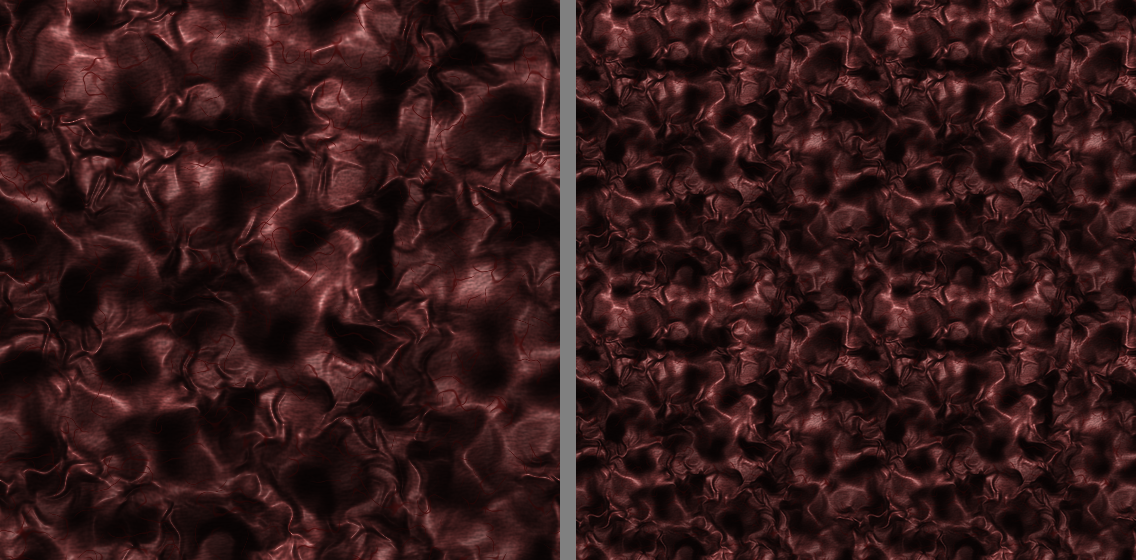
Left: one tile. Right: repeated 2 by 2.
Give the GLSL for this texture, as a three.js fragment shader.

```glsl
// Wet, crumpled dark red flesh with glossy crests, black hollows and thin veins; tiles.
varying vec2 vUv;

vec2 latticeGradient(vec2 cell, vec2 period, float seed) {
  cell = mod(cell, period);
  float h = fract(sin(dot(cell, vec2(12.99, 78.23)) + seed * 3.71) * 43758.5);
  return vec2(cos(h * 6.2832), sin(h * 6.2832));
}

// Gradient noise with a whole number of cells across the tile
float noise(vec2 uv, vec2 period, float seed) {
  vec2 p = uv * period;
  vec2 i = floor(p);
  vec2 f = p - i;
  vec2 u = f * f * f * (f * (f * 6.0 - 15.0) + 10.0);
  vec2 e = vec2(1.0, 0.0);
  float a = dot(latticeGradient(i, period, seed), f);
  float b = dot(latticeGradient(i + e.xy, period, seed), f - e.xy);
  float c = dot(latticeGradient(i + e.yx, period, seed), f - e.yx);
  float d = dot(latticeGradient(i + e.xx, period, seed), f - e.xx);
  return mix(mix(a, b, u.x), mix(c, d, u.x), u.y);
}

vec2 noise2(vec2 uv, float period, float seed) {
  return vec2(noise(uv, vec2(period), seed), noise(uv, vec2(period), seed + 5.0));
}

// Folded surface: smooth mounds in some places, tight wrinkles in others
float fleshHeight(vec2 uv) {
  float crumple = smoothstep(-0.3, 0.2, noise(uv, vec2(5.0), 1.0));
  vec2 q = uv + 0.045 * noise2(uv, 8.0, 2.0) + 0.022 * noise2(uv, 19.0, 3.0);
  q += 0.018 * crumple * noise2(q, 29.0, 4.0);
  float h = noise(q, vec2(11.0), 11.0);
  h += mix(0.15, 0.5, crumple) * noise(q, vec2(23.0), 12.0);
  return h + 0.13 * crumple * noise(q, vec2(45.0), 13.0);
}

// Short broken strands along the zero lines of warped noise
float veins(vec2 uv) {
  vec2 q = uv + 0.02 * noise2(uv, 17.0, 21.0) + 0.005 * noise2(uv, 61.0, 22.0);
  float strands = 0.0;
  for (int i = 0; i < 4; i++) {
    float k = float(i);
    float line = abs(noise(q, vec2(14.0 + 3.0 * k, 21.0 - 2.0 * k), 30.0 + k));
    float patches = smoothstep(0.1, 0.3, noise(uv, vec2(13.0 + k), 40.0 + k));
    strands = max(strands, patches * (1.0 - smoothstep(0.004, 0.034, line)));
  }
  return strands;
}

void main() {
  vec2 uv = vUv;

  // Slope of the folds, seen under a light close to the viewer
  vec2 e = vec2(0.001, 0.0);
  float h = fleshHeight(uv);
  vec2 slope = vec2(fleshHeight(uv + e.xy) - h, fleshHeight(uv + e.yx) - h) / e.x;
  slope = 0.062 * slope + vec2(0.06, -0.1);
  float facing = 1.0 / (1.0 + dot(slope, slope));

  // Hollows and broad areas of shadow
  float raised = smoothstep(-0.45, 0.3, h);
  float broad = 0.88 + 0.6 * noise(uv, vec2(3.0), 51.0) + 0.5 * noise(uv, vec2(6.0), 52.0);
  broad = clamp(broad, 0.35, 1.15);
  float light = facing * raised * broad;
  float gloss = pow(facing, 10.0) * raised * raised * broad;

  // Fine leathery grain, embossed by differencing along the light
  vec2 grainUv = uv + 0.03 * noise2(uv, 6.0, 61.0);
  vec2 toLight = vec2(-0.0012, 0.0016);
  float grain = noise(grainUv, vec2(85.0, 170.0), 62.0);
  grain -= noise(grainUv + toLight, vec2(85.0, 170.0), 62.0);
  grain += 0.6 * noise(grainUv, vec2(190.0, 230.0), 63.0);

  vec3 color = vec3(0.035, 0.014, 0.014) + light * vec3(0.43, 0.19, 0.19);
  color += gloss * vec3(0.16, 0.17, 0.165);
  color += pow(gloss, 3.0) * vec3(0.1, 0.12, 0.115);
  color *= 1.0 + 0.36 * grain;

  vec3 veinColor = vec3(0.13, 0.02, 0.02) + 0.2 * light * vec3(1.0, 0.12, 0.12);
  color = mix(color, veinColor, 0.75 * veins(uv));
  gl_FragColor = vec4(color, 1.0);
}
```
